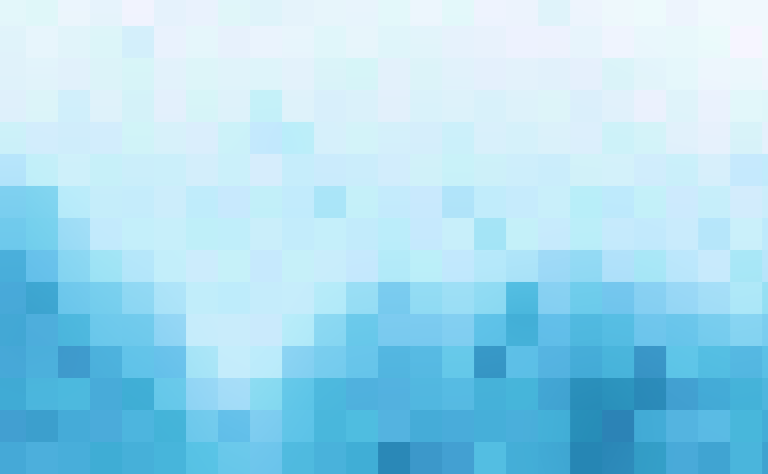
Give the GLSL for this background, as a WebGL 2 fragment shader.

```glsl
#version 300 es
precision highp float;

uniform vec2 u_resolution;
out vec4 fragColor;

// Layout, measured in tiles from the lower left
const float ROWS = 14.81;
const float COLUMN_SHIFT = 0.1875;
const float TILE_SOFTNESS = 0.15;

// Tone runs from 0 (palest) to 6 (deepest)
const float HAZE_TOP = 0.45;
const float HAZE_SLOPE = 0.2;
const float HAZE_MAX = 1.75;
const float WATER_DEPTH = 3.0;
const float SHORE_LEVEL = 5.0;
const float SHORE_ABOVE = 2.8;
const float SHORE_BELOW = 3.2;

// Tile variation
const float JITTER_PALE = 0.2;
const float JITTER_DEEP = 0.35;
const float ACCENT_SHARE = 0.07;
const float ACCENT_TONE = 0.9;
const vec3 TINT = vec3(0.022, -0.012, 0.008);

const vec3 RAMP[7] = vec3[7](
    vec3(0.95, 0.97, 0.995),
    vec3(0.87, 0.95, 0.98),
    vec3(0.74, 0.92, 0.985),
    vec3(0.54, 0.84, 0.95),
    vec3(0.37, 0.76, 0.91),
    vec3(0.26, 0.67, 0.84),
    vec3(0.16, 0.52, 0.71));

float hash(vec2 p) {
    vec3 q = fract(vec3(p.xyx) * 0.1031);
    q += dot(q, q.yzx + 33.33);
    return fract((q.x + q.y) * q.z);
}

float bump(float x, float center, float width) {
    float d = (x - center) / width;
    return exp(-d * d);
}

float blob(vec2 p, vec2 center, vec2 radius) {
    vec2 d = (p - center) / radius;
    return exp(-dot(d, d));
}

// Height at which the deep blue fades into the haze
float shoreHeight(float x) {
    return SHORE_LEVEL
        + 3.6 * bump(x, 0.5, 2.2)
        - 3.6 * bump(x, 7.8, 2.0)
        + 0.8 * bump(x, 19.0, 2.5)
        - 0.6 * bump(x, 23.0, 1.5);
}

vec3 rampColor(float tone) {
    float t = clamp(tone, 0.0, 5.999);
    int i = int(t);
    return mix(RAMP[i], RAMP[i + 1], fract(t));
}

vec3 tileColor(vec2 tile, vec2 p) {
    vec2 q = mix(tile + 0.5, p, TILE_SOFTNESS);
    float shore = shoreHeight(q.x);
    float water = 1.0 - smoothstep(shore - SHORE_BELOW, shore + SHORE_ABOVE, q.y);

    // Vertical fade with a bright upper right corner
    float tone = min(HAZE_TOP + HAZE_SLOPE * (ROWS - q.y), HAZE_MAX);
    tone += WATER_DEPTH * water;
    tone -= 0.75 * blob(q, vec2(23.5, 14.0), vec2(4.0));

    // Broad pools of darker blue
    tone += 1.6 * blob(q, vec2(18.8, 1.2), vec2(1.4, 1.9));
    tone += 0.6 * blob(q, vec2(1.2, 4.2), vec2(1.8, 1.6));
    tone += 1.6 * blob(q, vec2(16.5, 5.0), vec2(0.6, 0.9));
    tone += 0.7 * blob(q, vec2(9.0, 10.5), vec2(1.0, 0.6));

    // Random shade, accent and tint of each tile
    float shade = 2.0 * hash(tile + 7.0) - 1.0;
    float accent = step(1.0 - ACCENT_SHARE, hash(tile + 41.0));
    float tint = 2.0 * hash(tile + 83.0) - 1.0;
    tone += shade * (JITTER_PALE + JITTER_DEEP * water);
    tone += accent * ACCENT_TONE * mix(0.5, 1.0, water);
    return rampColor(tone) + TINT * tint;
}

void main() {
    float tilesPerPixel = ROWS / u_resolution.y;
    vec2 p = gl_FragCoord.xy * tilesPerPixel + vec2(COLUMN_SHIFT, 0.0);

    // Blend neighbouring tiles across one pixel at their borders
    vec2 base = floor(p - 0.5);
    vec2 w = clamp((p - base - 1.0) / tilesPerPixel + 0.5, 0.0, 1.0);
    vec3 low = mix(tileColor(base, p), tileColor(base + vec2(1.0, 0.0), p), w.x);
    vec3 high = mix(tileColor(base + vec2(0.0, 1.0), p), tileColor(base + 1.0, p), w.x);
    fragColor = vec4(clamp(mix(low, high, w.y), 0.0, 1.0), 1.0);
}
```
